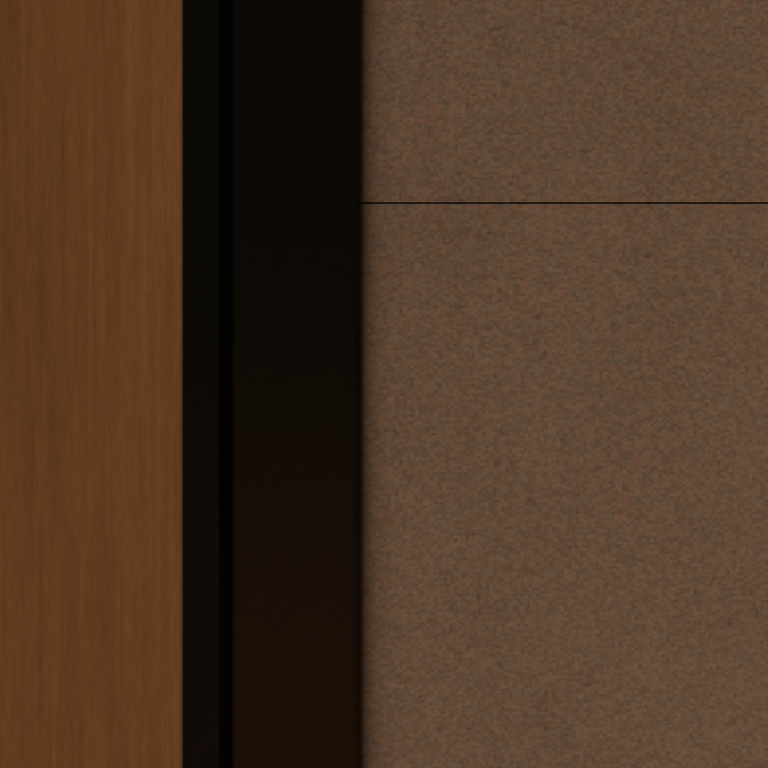
Write a Shadertoy shader that draws this texture.

```glsl
// Wood panel, dark metal frame with a recessed slot, and a grainy plaster wall with one seam
#define WOOD_EDGE 0.238
#define SLOT_LEFT 0.285
#define SLOT_RIGHT 0.304
#define WALL_EDGE 0.468
#define SEAM_Y 0.7355
#define SHADOW_WIDTH 0.013
#define GRAIN_SCALE 230.0
#define GRAIN_AMOUNT 0.17
#define WOOD_AMOUNT 0.10

float hash(vec2 p) {
    vec3 q = fract(vec3(p.xyx) * 0.1031);
    q += dot(q, q.yzx + 33.33);
    return fract((q.x + q.y) * q.z);
}

float noise(vec2 p) {
    vec2 cell = floor(p), f = fract(p);
    f = f * f * (3.0 - 2.0 * f);
    return mix(mix(hash(cell), hash(cell + vec2(1, 0)), f.x),
               mix(hash(cell + vec2(0, 1)), hash(cell + vec2(1, 1)), f.x), f.y);
}

float fbm(vec2 p) {
    float sum = 0.0, weight = 0.5;
    for (int i = 0; i < 4; i++) {
        sum += weight * noise(p);
        p = p * 2.03 + 17.1;
        weight *= 0.5;
    }
    return sum / 0.9375;
}

// Long vertical fibres over broad soft bands
vec3 woodColor(vec2 uv) {
    float fibre = noise(uv * vec2(170.0, 5.0)) - 0.5;
    float fine = noise(uv * vec2(330.0, 38.0) + 40.0) - 0.5;
    float band = fbm(uv * vec2(16.0, 1.6) + 8.0) - 0.5;
    float pores = noise(uv * vec2(260.0, 130.0)) - 0.5;
    float light = 0.96 + 0.07 * smoothstep(0.0, WOOD_EDGE, uv.x);
    light += WOOD_AMOUNT * (fibre + 0.7 * fine + 1.3 * band + 0.4 * pores);
    return vec3(0.38, 0.232, 0.122) * light;
}

// Near-black metal, warmer toward the floor
vec3 frameColor(vec2 uv) {
    float warmth = 1.0 - smoothstep(0.0, 0.75, uv.y);
    vec3 strip = mix(vec3(0.046, 0.038, 0.024), vec3(0.068, 0.043, 0.026), warmth);
    vec3 panel = mix(vec3(0.050, 0.039, 0.023), vec3(0.112, 0.062, 0.030), warmth);
    vec3 color = mix(strip, panel, smoothstep(SLOT_LEFT, SLOT_RIGHT, uv.x));
    return color * (0.96 + 0.08 * noise(uv * 150.0));
}

// Speckled plaster with a faint colour shift between grains
vec3 wallColor(vec2 uv) {
    vec2 p = uv * GRAIN_SCALE;
    float grain = noise(p * vec2(0.85, 1.1)) + 0.6 * noise(p * 1.9 + 31.0) - 0.8;
    float tint = noise(p * 0.65 + 71.0) - 0.5;
    float cloud = fbm(uv * 7.0) - 0.5;
    float pits = smoothstep(0.84, 0.98, noise(p * 0.6 + 113.0));
    float light = 0.99 + 0.06 * (uv.x - 0.73) - 0.04 * (uv.y - 0.5);
    light += GRAIN_AMOUNT * grain + 0.08 * cloud - 0.10 * pits;
    return vec3(0.382, 0.287, 0.216) * light + tint * vec3(0.025, -0.006, -0.016);
}

void mainImage(out vec4 fragColor, in vec2 fragCoord) {
    vec2 uv = fragCoord / iResolution.xy;
    float aa = 0.7 / iResolution.x;

    // Frame and its black slot
    vec3 color = frameColor(uv);
    float slot = smoothstep(SLOT_LEFT - aa, SLOT_LEFT + aa, uv.x)
               * (1.0 - smoothstep(SLOT_RIGHT - 0.004, SLOT_RIGHT + 0.004, uv.x));
    color = mix(color, vec3(0.008, 0.006, 0.005), 0.9 * slot);
    color *= 1.0 - 0.35 * smoothstep(WALL_EDGE - 0.012, WALL_EDGE, uv.x);

    // Wall, thin seam and soft contact shadow
    vec3 wall = wallColor(uv);
    float seam = 1.0 - smoothstep(0.0005, 0.0018, abs(uv.y - SEAM_Y));
    wall *= 1.0 - 0.72 * seam;
    float reach = uv.x - WALL_EDGE;
    float lit = 1.0 - exp(-max(reach + 0.001, 0.0) / SHADOW_WIDTH);
    wall *= mix(vec3(0.20, 0.15, 0.11), vec3(1.0), lit);
    color = mix(color, wall, smoothstep(-0.003, 0.008, reach));

    // Wood with a narrow dark edge
    vec3 wood = woodColor(uv);
    wood *= 1.0 - 0.25 * smoothstep(WOOD_EDGE - 0.005, WOOD_EDGE, uv.x);
    color = mix(wood, color, smoothstep(WOOD_EDGE - aa, WOOD_EDGE + aa, uv.x));

    fragColor = vec4(clamp(color, 0.0, 1.0), 1.0);
}
```
